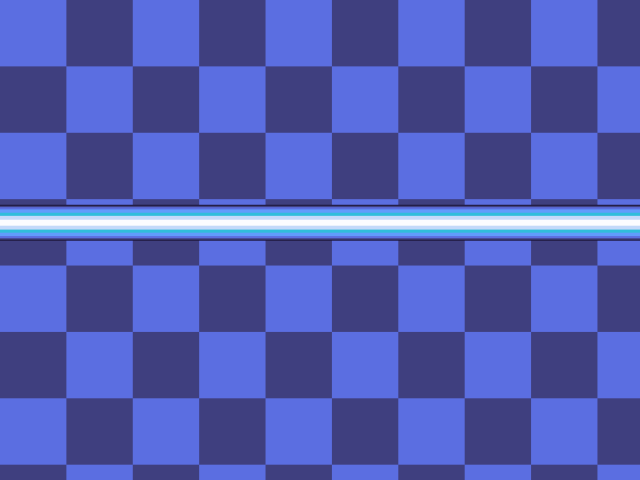
This pattern is drawn by a Shadertoy shader. Its source:

```glsl
// Two-tone checkerboard crossed by a glowing horizontal beam of nested stripes.

// Lengths are fractions of the canvas height.
const float CELL_SIZE   = 0.1383;
const float BEAM_CENTER = 0.5360;

const vec3 LIGHT_CELL = vec3(0.357, 0.431, 0.882);
const vec3 DARK_CELL  = vec3(0.247, 0.247, 0.498);

// Beam stripes, outermost first: half width and colour.
const int STRIPES = 7;
const float STRIPE_HALF[STRIPES] = float[](
    0.0374, 0.0354, 0.0324, 0.0278, 0.0208, 0.0143, 0.0062);
const vec3 STRIPE_COLOR[STRIPES] = vec3[](
    vec3(0.10, 0.07, 0.20),
    vec3(0.25, 0.25, 0.50),
    vec3(0.36, 0.43, 0.88),
    vec3(0.38, 0.61, 0.99),
    vec3(0.19, 0.74, 0.86),
    vec3(0.77, 0.85, 0.98),
    vec3(0.99, 0.99, 1.00));

// Square wave of period 2 with softened edges: +1 on [0,1], -1 on [1,2].
vec2 squareWave(vec2 p, float edge) {
    vec2 signedDist = 0.5 - abs(mod(p + 0.5, 2.0) - 1.0);
    return clamp(2.0 * signedDist / edge, -1.0, 1.0);
}

vec3 checkerboard(vec2 p, float pixel) {
    vec2 wave = squareWave(p / CELL_SIZE, pixel / CELL_SIZE);
    return mix(DARK_CELL, LIGHT_CELL, 0.5 + 0.5 * wave.x * wave.y);
}

// Paints each stripe over the wider one beneath it.
vec3 addBeam(vec3 color, float y, float pixel) {
    float dist = abs(y - BEAM_CENTER);
    for (int i = 0; i < STRIPES; i++) {
        float cover = clamp(0.5 + (STRIPE_HALF[i] - dist) / pixel, 0.0, 1.0);
        color = mix(color, STRIPE_COLOR[i], cover);
    }
    return color;
}

void mainImage(out vec4 fragColor, in vec2 fragCoord) {
    float pixel = 1.0 / iResolution.y;
    vec2 uv = fragCoord * pixel;

    // The board is anchored to the top left corner.
    vec3 color = checkerboard(vec2(uv.x, 1.0 - uv.y), pixel);
    color = addBeam(color, uv.y, pixel);

    fragColor = vec4(color, 1.0);
}
```
